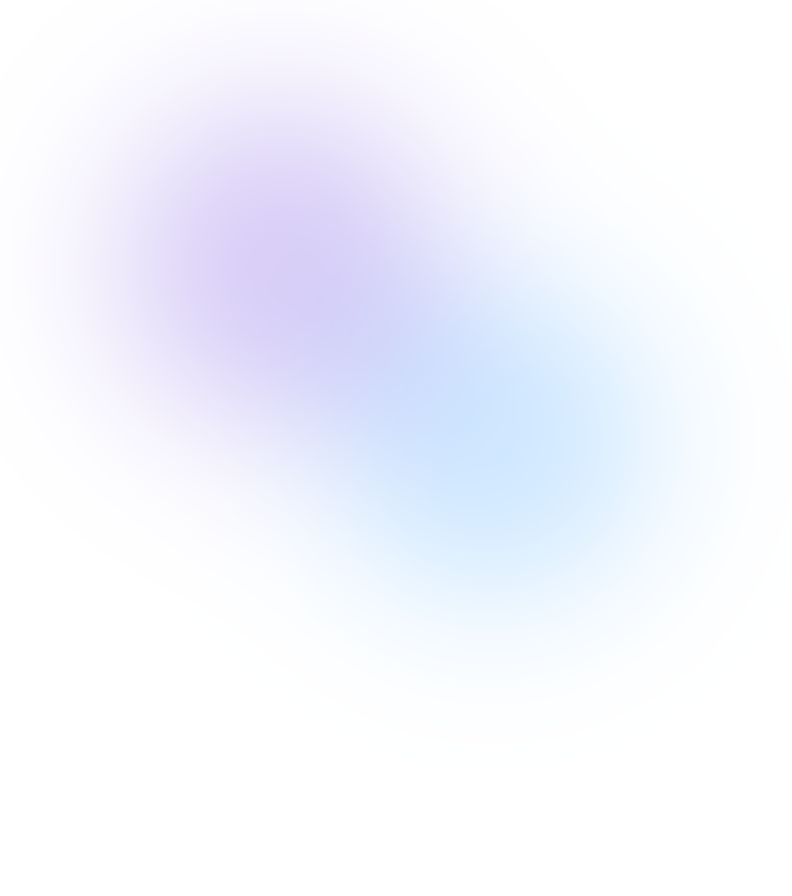
Give the GLSL for this background, as a Shadertoy shader.

```glsl
#define VIOLET_CENTER vec2(0.313, 0.704)
#define BLUE_CENTER   vec2(0.548, 0.509)
#define VIOLET_TINT   vec3(0.857, 0.816, 0.970)
#define BLUE_TINT     vec3(0.820, 0.915, 1.000)
#define VIOLET_RADIUS 0.200
#define BLUE_RADIUS   0.196
#define FALLOFF       2.4

// Soft disc: flat in the middle, fading smoothly to zero
float softGlow(vec2 p, vec2 center, float radius) {
    return exp(-pow(length(p - center) / radius, FALLOFF));
}

void mainImage(out vec4 fragColor, in vec2 fragCoord) {
    // Canvas units: height spans 0 to 1
    vec2 p = fragCoord / iResolution.y;

    // Two translucent glows filter the white ground
    vec3 color = vec3(1.0);
    color *= mix(vec3(1.0), VIOLET_TINT, softGlow(p, VIOLET_CENTER, VIOLET_RADIUS));
    color *= mix(vec3(1.0), BLUE_TINT, softGlow(p, BLUE_CENTER, BLUE_RADIUS));

    fragColor = vec4(color, 1.0);
}
```
